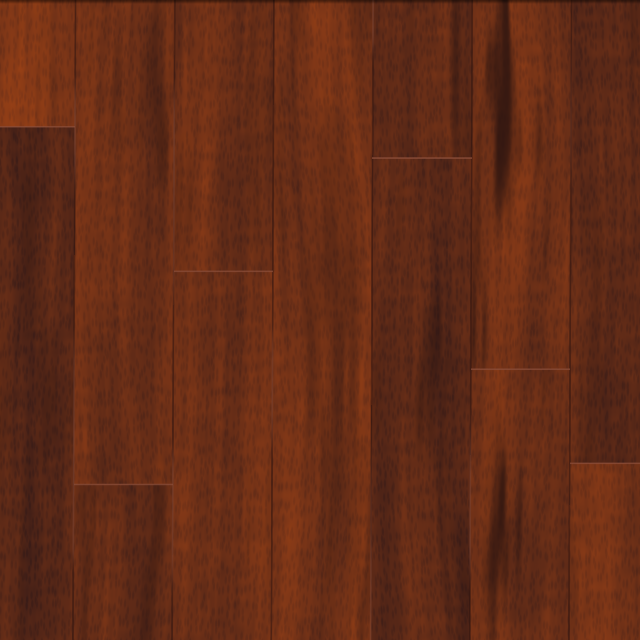
A Shadertoy shader for this texture:

```glsl
// Reddish hardwood floor: seven upright columns of planks, each cut by a butt joint.
// Every plank has its own tone and seed; the grain is layered sines for broad bands,
// stretched noise for fibres and dark veins, and cellular noise for pores.

const int COLUMNS = 7;
const float FIRST_SEAM = 0.116;     // right edge of the cropped first column
const float PLANK_WIDTH = 0.155;
const float SEAM_LEAN = 0.004;      // sideways drift of seams from bottom to top
const float SEAM_HALF = 0.0006;
const float JOINT_HALF = 0.0005;

// Per column: joint height (above 1 means uncut), tone above and below, vein strength
const vec4 PLANKS[COLUMNS] = vec4[COLUMNS](
    vec4(0.802, 0.84, 0.25, 0.25), vec4(0.243, 0.55, 0.40, 0.40),
    vec4(0.576, 0.52, 0.54, 0.20), vec4(2.000, 0.62, 0.62, 0.25),
    vec4(0.753, 0.38, 0.28, 0.40), vec4(0.423, 0.57, 0.53, 0.85),
    vec4(0.276, 0.31, 0.69, 0.25));

const vec3 DARK_WOOD = vec3(0.285, 0.132, 0.090);
const vec3 LIGHT_WOOD = vec3(0.560, 0.238, 0.088);
const vec3 VEIN_COLOR = vec3(0.175, 0.080, 0.062);
const vec3 SEAM_COLOR = vec3(0.190, 0.080, 0.060);
const vec3 JOINT_COLOR = vec3(0.540, 0.300, 0.220);

const float BAND_AMOUNT = 0.17;
const float FIBRE_AMOUNT = 0.34;
const float MOTTLE_AMOUNT = 0.16;
const float PORE_AMOUNT = 0.17;

vec2 hash2(vec2 p) {
    vec3 q = fract(p.xyx * vec3(0.1031, 0.1030, 0.0973));
    q += dot(q, q.yzx + 33.33);
    return fract((q.xx + q.yz) * q.zy);
}

float valueNoise(vec2 p) {
    vec2 i = floor(p), f = fract(p);
    f = f * f * (3.0 - 2.0 * f);
    float low = mix(hash2(i).x, hash2(i + vec2(1, 0)).x, f.x);
    float high = mix(hash2(i + vec2(0, 1)).x, hash2(i + vec2(1, 1)).x, f.x);
    return mix(low, high, f.y);
}

// Distance to the nearest scattered point
float cellular(vec2 p) {
    vec2 i = floor(p);
    float nearest = 2.0;
    for (int y = -1; y <= 1; y++)
        for (int x = -1; x <= 1; x++) {
            vec2 cell = i + vec2(x, y);
            nearest = min(nearest, distance(p, cell + hash2(cell)));
        }
    return nearest;
}

// Broad, gently wandering stripes along the plank
float grainBands(vec2 p, float seed) {
    float sum = 0.0, amp = 0.5, freq = 38.0;
    for (int k = 0; k < 5; k++) {
        float n = float(k);
        float wander = 2.0 * sin(p.y * (1.7 + 0.9 * n) + seed * (3.1 + n));
        sum += amp * sin(freq * p.x + wander + seed * (n + 1.3) * 2.7);
        amp *= 0.72;
        freq *= 1.63;
    }
    return sum;
}

float lineMask(float dist, float halfWidth, float pixel) {
    return 1.0 - smoothstep(halfWidth, halfWidth + pixel, dist);
}

vec3 woodColor(vec2 p, float tone, float veinStrength, float seed) {
    // Slow bend of the fibres, different in each plank
    vec2 g = p + vec2(0.008 * sin(p.y * 5.0 + seed * 6.0), 0.0);
    g.x += 0.012 * (valueNoise(p * vec2(9.0, 3.5) + seed * 17.0) - 0.5);
    vec2 shift = vec2(seed * 31.0, seed * 19.0);

    float fibre = 0.6 * valueNoise(g * vec2(120.0, 5.0) + shift)
                + 0.4 * valueNoise(g * vec2(260.0, 17.0) + shift) - 0.5;
    float mottle = valueNoise(p * vec2(34.0, 75.0) + shift)
                 + valueNoise(p * vec2(11.0, 6.0) + shift) - 1.0;
    float pore = 1.0 - smoothstep(0.12, 0.48, cellular(g * vec2(165.0, 48.0) + shift));

    tone += BAND_AMOUNT * grainBands(g, seed) + FIBRE_AMOUNT * fibre
          + MOTTLE_AMOUNT * mottle - PORE_AMOUNT * pore;
    vec3 color = mix(DARK_WOOD, LIGHT_WOOD, clamp(tone, -0.2, 1.15));

    // Sparse dark veins, broken up by finer streaks
    float vein = 0.7 * valueNoise(g * vec2(30.0, 3.2) + shift * 1.7)
               + 0.3 * valueNoise(g * vec2(105.0, 7.0) + shift);
    return mix(color, VEIN_COLOR, veinStrength * smoothstep(0.58, 0.90, vein));
}

void mainImage(out vec4 fragColor, in vec2 fragCoord) {
    vec2 uv = fragCoord / iResolution.xy;
    float pixel = 1.0 / min(iResolution.x, iResolution.y);

    // Column and plank lookup
    float across = (uv.x - FIRST_SEAM - SEAM_LEAN * (uv.y - 0.5)) / PLANK_WIDTH;
    int column = clamp(int(floor(across)) + 1, 0, COLUMNS - 1);
    vec4 plank = PLANKS[column];
    bool above = uv.y > plank.x;
    float seed = 1.0 + 2.0 * hash2(vec2(column, above ? 3 : 8)).x + 0.37 * float(column);
    vec3 color = woodColor(uv, above ? plank.y : plank.z, plank.w, seed);

    // Thin seams: dark grooves with a faint glint that comes and goes
    float seamDist = abs(across - round(across)) * PLANK_WIDTH;
    float glint = smoothstep(0.5, 0.8, valueNoise(vec2(round(across) * 7.3, uv.y * 5.0)));
    vec3 seamColor = mix(SEAM_COLOR, JOINT_COLOR, glint * 0.8);
    color = mix(color, seamColor, 0.55 * lineMask(seamDist, SEAM_HALF, pixel));
    color = mix(color, JOINT_COLOR, 0.75 * lineMask(abs(uv.y - plank.x), JOINT_HALF, pixel));

    // Shadow along the top edge
    color *= 1.0 - 0.45 * smoothstep(0.993, 1.0, uv.y);
    fragColor = vec4(color, 1.0);
}
```
